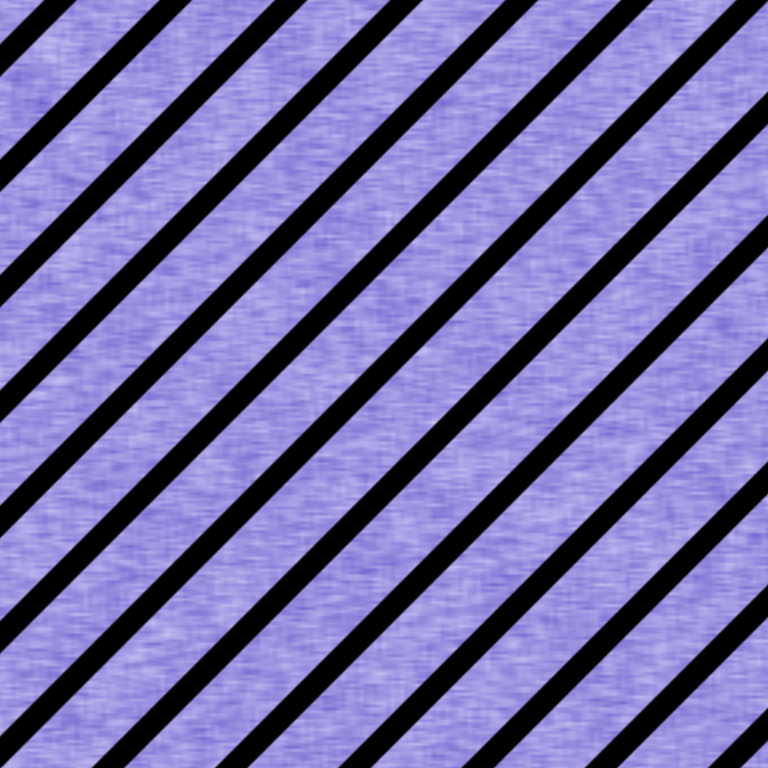
Write a WebGL 1 fragment shader that draws this pattern.

```glsl
precision highp float;
// Black diagonal stripes over a lavender cloth of fine horizontal threads.

uniform vec2 u_resolution;

float hash(float n) {
  return fract(sin(n * 12.9898 + 4.1) * 43758.5);
}

// Brightness along one thread: layered sines with hashed pitch and phase.
float thread(float row, float x) {
  float a = hash(row);
  float b = hash(row + 0.37);
  float c = hash(row + 0.71);
  return sin(x * (14.0 + 22.0 * a) + 40.0 * b)
       + sin(x * (45.0 + 35.0 * b) + 40.0 * c)
       + sin(x * (100.0 + 70.0 * c) + 40.0 * a);
}

// Neighbouring threads blended across p.y; the result has a spread near one.
float weave(vec2 p, float rows, float seed) {
  float y = p.y * rows;
  float row = floor(y) + seed;
  return mix(thread(row, p.x), thread(row + 1.0, p.x), smoothstep(0.0, 1.0, y - floor(y))) * 0.82;
}

// Cloth colour from fine and coarse weft, faint warp and broad blotches.
vec3 cloth(vec2 p) {
  float tone = 0.8 * weave(p, 260.0, 0.0)
             + 0.5 * weave(p, 105.0, 400.0)
             + 0.35 * weave(p.yx, 170.0, 700.0)
             + 0.3 * weave(p * vec2(0.5, 1.0), 18.0, 1000.0);
  return vec3(0.614, 0.58, 0.884) + tone * vec3(0.044, 0.047, 0.019);
}

// Stripe coverage; the pitch widens below the falling corner-to-corner band.
float stripes(vec2 p, float pixel) {
  float across = p.x + 1.0 - p.y - 0.98;
  float pitch = across < 0.0 ? 0.1502 : 0.1605;
  float d = abs(fract(across / pitch + 0.5) - 0.5) * pitch;
  float soft = max(0.003, pixel);
  return 1.0 - smoothstep(-soft, soft, d - 0.0212);
}

void main() {
  float size = min(u_resolution.x, u_resolution.y);
  vec2 p = gl_FragCoord.xy / size;
  vec3 color = mix(cloth(p), vec3(0.0, 0.0, 0.004), stripes(p, 1.0 / size));
  gl_FragColor = vec4(color, 1.0);
}
```
